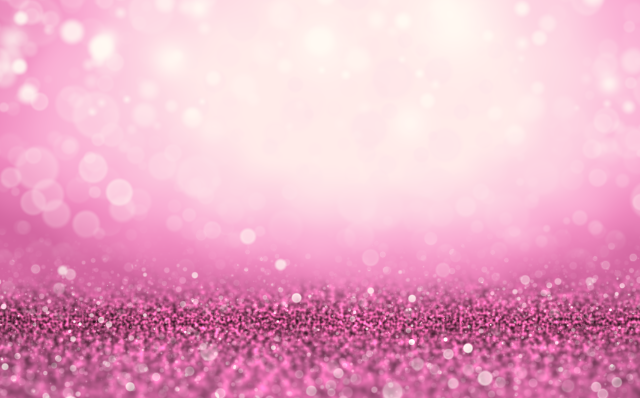
This background is drawn by a WebGL 2 fragment shader. Its source:

```glsl
#version 300 es
precision highp float;
// Pink glitter backdrop: a cream glow fades through pink to a glittering floor.
// The glow is a lopsided ellipse mapped to a colour ramp; bokeh discs are hashed
// grid layers, and floor grains grow with distance from a line of sharp focus.

#define GLOW_CENTER vec2(0.58, 0.75)
#define FOCUS_Y 0.195
#define GRAIN_SIZE 0.0075
#define BLUR_GROWTH 0.12
#define GRAIN_CONTRAST 0.85
#define SPARKLE_GAIN 0.85
#define BOKEH_GAIN 0.55
#define GLINT_GAIN 0.95

uniform vec2 u_resolution;
out vec4 outColor;

const vec3 CREAM = vec3(1.00, 0.92, 0.915);
const vec3 BLUSH = vec3(0.99, 0.81, 0.88);
const vec3 PINK  = vec3(0.98, 0.68, 0.83);
const vec3 ORCHID = vec3(0.94, 0.54, 0.75);
const vec3 ROSE  = vec3(0.83, 0.40, 0.63);
const vec3 WINE  = vec3(0.66, 0.27, 0.46);
const vec3 WHITE = vec3(1.00, 0.98, 0.95);

vec3 hash3(vec2 p) {
  vec3 q = fract(p.xyx * vec3(0.1031, 0.1030, 0.0973));
  q += dot(q, q.yxz + 33.33);
  return fract((q.xxy + q.yzz) * q.zyx);
}

float corner(vec2 cell, vec2 offset) {
  float a = 6.2832 * hash3(cell).x;
  return dot(vec2(cos(a), sin(a)), offset);
}

// Gradient noise, roughly -0.7 to 0.7
float gradientNoise(vec2 p) {
  vec2 i = floor(p), f = fract(p);
  vec2 u = f * f * f * (f * (f * 6.0 - 15.0) + 10.0);
  vec2 e = vec2(1.0, 0.0);
  return mix(mix(corner(i, f), corner(i + e, f - e), u.x),
             mix(corner(i + e.yx, f - e.yx), corner(i + 1.0, f - 1.0), u.x), u.y);
}

// Filled disc with a slightly brighter rim
float disc(float d, float r, float soft) {
  return (1.0 - smoothstep(r - soft, r, d)) * mix(0.75, 1.0, smoothstep(0.4 * r, r, d));
}

// One layer of scattered discs, at most one per grid cell
float bokeh(vec2 p, float size, float density, float soft, float seed) {
  vec2 q = mat2(0.87, 0.5, -0.5, 0.87) * p / size + seed * vec2(7.3, 11.9) + 40.0;
  vec2 cell = floor(q);
  vec3 shape = hash3(cell + seed * 17.0);
  vec3 light = hash3(cell + seed * 29.0 + 71.0);
  float r = mix(0.2, 0.46, shape.z);
  vec2 center = mix(vec2(r), vec2(1.0 - r), shape.xy);
  float edge = soft + 1.0 / (u_resolution.y * size);
  return disc(length(fract(q) - center), r, edge) * step(light.x, density) * mix(0.25, 1.0, light.y * light.y);
}

float glow(vec2 p, vec2 center, float radius) {
  vec2 v = (p - center) / radius;
  return exp(-dot(v, v));
}

// Light falling away from the glow centre
vec3 backdrop(vec2 uv, vec2 p) {
  vec2 v = uv - GLOW_CENTER;
  v /= vec2(v.x < 0.0 ? 0.62 : 0.55, v.y < 0.0 ? 0.465 : 0.75);
  float d = length(v) + 0.08 * gradientNoise(p * 4.0) + 0.05 * gradientNoise(p * 9.0 + 5.0);
  vec3 col = mix(CREAM, BLUSH, smoothstep(0.36, 0.66, d));
  col = mix(col, PINK, smoothstep(0.60, 0.82, d));
  col = mix(col, ORCHID, smoothstep(0.78, 0.98, d));
  return mix(col, ROSE, smoothstep(0.92, 1.18, d));
}

void main() {
  vec2 uv = gl_FragCoord.xy / u_resolution;
  vec2 p = gl_FragCoord.xy / u_resolution.y;
  float px = 1.0 / u_resolution.y;
  vec3 col = backdrop(uv, p);

  // Large pale discs drifting in the air
  float air = smoothstep(0.32, 0.48, uv.y);
  for (int i = 0; i < 6; i++) {
    float k = float(i);
    float b = bokeh(p, 0.06 + 0.022 * k, 0.42, 0.09, k + 1.0);
    col = mix(col, mix(BLUSH, WHITE, 0.4), b * air * BOKEH_GAIN);
  }

  // Hot glints, denser toward the top: a bright core inside each disc
  float high = smoothstep(0.52, 0.85, uv.y);
  for (int i = 0; i < 4; i++) {
    float k = float(i);
    float b = bokeh(p, 0.055 + 0.018 * k, 0.2, 0.24, k + 11.0);
    col = mix(col, WHITE, min(b * 1.4, 1.0) * high * GLINT_GAIN);
  }
  float bloom = glow(p, vec2(1.14, 0.94), 0.09) + 0.7 * glow(p, vec2(0.81, 0.88), 0.07)
              + 0.9 * glow(p, vec2(0.43, 0.85), 0.04) + glow(p, vec2(0.50, 0.98), 0.028)
              + 0.9 * glow(p, vec2(0.27, 0.90), 0.028) + 0.9 * glow(p, vec2(1.03, 0.69), 0.04)
              + 0.8 * glow(p, vec2(0.03, 0.90), 0.035) + 0.9 * glow(p, vec2(1.53, 0.79), 0.025);
  col = mix(col, WHITE, min(bloom, 1.0) * 0.9);

  // Foreground discs that anchor the composition
  float anchors = 0.5 * disc(length(p - vec2(0.234, 0.577)), 0.041, 0.010)
                + 0.7 * disc(length(p - vec2(0.300, 0.517)), 0.038, 0.010)
                + 0.9 * disc(length(p - vec2(0.623, 0.406)), 0.024, 0.010);
  col = mix(col, mix(BLUSH, WHITE, 0.6), min(anchors, 1.0));

  // Floor tint, darkest along the focus line
  float blur = abs(uv.y - FOCUS_Y);
  float ground = 1.0 - smoothstep(0.18, 0.33, uv.y + 0.04 * gradientNoise(p * 12.0));
  vec3 floorTint = mix(ROSE * 0.95, WINE, exp(-blur * blur / 0.004));
  floorTint *= 1.0 - 0.12 * smoothstep(0.25, 0.55, abs(uv.x - 0.55));
  floorTint *= 1.0 + 0.2 * gradientNoise(p * vec2(7.0, 14.0) + 3.0);
  col = mix(col, floorTint, ground);

  // Grains and sparkles: each layer shows where its size fits the local blur
  float wanted = GRAIN_SIZE + BLUR_GROWTH * blur;
  float reach = 1.0 - smoothstep(0.24, 0.46, uv.y);
  float sharp = exp(-blur * 14.0);
  for (int i = 0; i < 5; i++) {
    float k = float(i);
    float size = GRAIN_SIZE * pow(1.6, k);
    float fit = log2(size / wanted);
    float weight = exp(-1.6 * fit * fit);
    float grain = gradientNoise(p / size + 19.0 * k);
    col *= 1.0 + grain * weight * ground * GRAIN_CONTRAST * mix(0.35, 1.5, sharp);
    float s = bokeh(p, size, 0.4, 0.1, k + 21.0) + bokeh(p + 0.37, size * 1.3, 0.32, 0.1, k + 31.0);
    vec3 tint = mix(PINK, WHITE, smoothstep(0.4, 0.9, s));
    col = mix(col, tint, min(s, 1.0) * weight * reach * SPARKLE_GAIN);
    // Sparse, larger and much brighter flecks
    float fleck = bokeh(p + 0.71, size * 1.9, 0.13, 0.08, k + 41.0);
    col = mix(col, mix(BLUSH, WHITE, fleck), min(fleck * 1.5, 1.0) * min(weight * 1.2, 1.0) * reach);
  }
  float spark = disc(length(p - vec2(0.157, 0.320)), 0.016, 4.0 * px)
              + disc(length(p - vec2(0.705, 0.335)), 0.018, 4.0 * px);
  col = mix(col, WHITE, min(spark, 1.0) * 0.95);
  outColor = vec4(clamp(col, 0.0, 1.0), 1.0);
}
```
